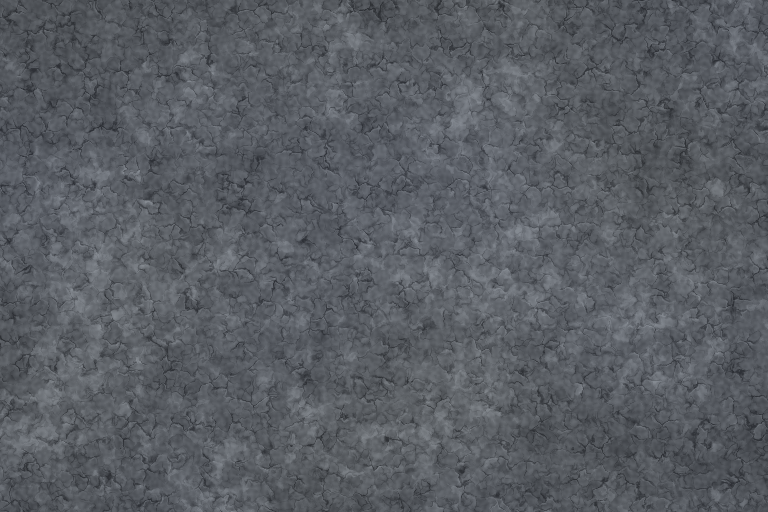
Write a WebGL 1 fragment shader that draws this texture.

```glsl
precision highp float;
uniform vec2 u_resolution;

// Colours
const vec3 DARK_SLATE = vec3(0.245, 0.258, 0.280);
const vec3 PALE_SLATE = vec3(0.495, 0.515, 0.542);
const vec3 COOL_SHIFT = vec3(-0.003, -0.002, 0.007);

// Feature frequencies, per canvas height
const float CLOUD_FREQ = 3.6;
const float BLOTCH_FREQ = 17.0;
const float FLAKE_FREQ = 34.0;
const float CRACK_FREQ = 36.0;
const float FINE_CRACK_FREQ = 62.0;
const float GRAIN_FREQ = 105.0;

// Strengths, as parts of the dark to pale range
const float BASE_TONE = 0.52;
const float CLOUD_GAIN = 0.28;
const float BLOTCH_GAIN = 0.22;
const float FLAKE_GAIN = 0.23;
const float PLATE_GAIN = 0.30;
const float GRAIN_GAIN = 0.20;
const float CRACK_GAIN = 0.46;
const float FINE_CRACK_GAIN = 0.30;
const float LIP_GAIN = 0.22;
const float VIGNETTE_GAIN = 0.18;

const float CRACK_WIDTH = 0.0050;
const float WARP_SIZE = 0.018;
const vec2 LIP_OFFSET = vec2(0.0012, 0.0036);

vec2 hash2(vec2 p) {
  vec3 q = fract(p.xyx * vec3(0.1031, 0.1030, 0.0973));
  q += dot(q, q.yzx + 33.33);
  return fract((q.xx + q.yz) * q.zy);
}

float cornerSlope(vec2 cell, vec2 offset) {
  float angle = 6.2832 * hash2(cell).x;
  return dot(vec2(cos(angle), sin(angle)), offset);
}

float gradientNoise(vec2 p) {
  vec2 i = floor(p), f = p - i;
  vec2 u = f * f * f * (f * (f * 6.0 - 15.0) + 10.0);
  vec2 e = vec2(1.0, 0.0);
  float low = mix(cornerSlope(i, f), cornerSlope(i + e, f - e), u.x);
  float high = mix(cornerSlope(i + e.yx, f - e.yx), cornerSlope(i + 1.0, f - 1.0), u.x);
  return 1.4 * mix(low, high, u.y);
}

float fbm(vec2 p) {
  float sum = 0.0, amplitude = 0.5;
  for (int k = 0; k < 4; k++) {
    sum += amplitude * gradientNoise(p);
    p = mat2(1.6, 1.2, -1.2, 1.6) * p + 17.3;
    amplitude *= 0.5;
  }
  return sum;
}

// x: gap between the two nearest cell points, y: random shade of the cell
vec2 plates(vec2 p) {
  vec2 home = floor(p);
  float nearest = 9.0, second = 9.0, shade = 0.0;
  for (int y = -1; y <= 1; y++) {
    for (int x = -1; x <= 1; x++) {
      vec2 cell = home + vec2(float(x), float(y));
      vec2 jitter = hash2(cell + 5.0);
      float d = length(cell + jitter - p);
      second = min(second, max(nearest, d));
      if (d < nearest) {
        nearest = d;
        shade = fract(jitter.x * 7.0 + jitter.y * 13.0);
      }
    }
  }
  return vec2(second - nearest, shade);
}

float crackLine(float gap, float freq) {
  float width = max(CRACK_WIDTH, 1.5 / u_resolution.y);
  return 1.0 - smoothstep(0.0, width * freq, gap);
}

void main() {
  vec2 p = gl_FragCoord.xy / u_resolution.y;

  // Ragged outlines for the plates
  vec2 warp = vec2(fbm(p * 40.0 + 3.1), fbm(p * 40.0 + 51.7));
  vec2 q = p + WARP_SIZE * warp;

  // Broken cracks, each with a pale lip below
  vec2 plate = plates(q * CRACK_FREQ);
  vec2 finePlate = plates(q * FINE_CRACK_FREQ + 40.0);
  float broken = smoothstep(-0.4, 0.5, gradientNoise(p * 26.0 + 8.0));
  float fineBroken = smoothstep(-0.3, 0.5, gradientNoise(p * 31.0 + 70.0));
  float crack = crackLine(plate.x, CRACK_FREQ) * broken;
  float fineCrack = crackLine(finePlate.x, FINE_CRACK_FREQ) * fineBroken;
  float lip = crackLine(plates((q + LIP_OFFSET) * CRACK_FREQ).x, CRACK_FREQ) * broken;

  // Clouds, and worn flakes gathered in the paler clouds
  float cloud = fbm(p * CLOUD_FREQ + 11.0);
  float blotch = fbm(p * BLOTCH_FREQ + 29.0);
  float flakeField = fbm(q * FLAKE_FREQ + 90.0) + 0.6 * cloud + 0.4 * blotch;
  float flake = smoothstep(0.18, 0.38, flakeField);
  float grain = gradientNoise(p * GRAIN_FREQ);

  vec2 fromCentre = gl_FragCoord.xy / u_resolution - vec2(0.5, 0.55);
  float tone = BASE_TONE + CLOUD_GAIN * cloud + BLOTCH_GAIN * blotch + FLAKE_GAIN * flake;
  tone += PLATE_GAIN * (0.5 * (plate.y + finePlate.y) - 0.5) + GRAIN_GAIN * grain;
  tone += LIP_GAIN * lip * (1.0 - crack);
  tone -= (CRACK_GAIN * crack + FINE_CRACK_GAIN * fineCrack) * (1.0 - 0.4 * flake);
  tone -= VIGNETTE_GAIN * dot(fromCentre, fromCentre) * 2.0;

  vec3 colour = mix(DARK_SLATE, PALE_SLATE, clamp(tone, -0.25, 1.1));
  colour += COOL_SHIFT * gradientNoise(p * 2.3 + 60.0);
  gl_FragColor = vec4(colour, 1.0);
}
```
